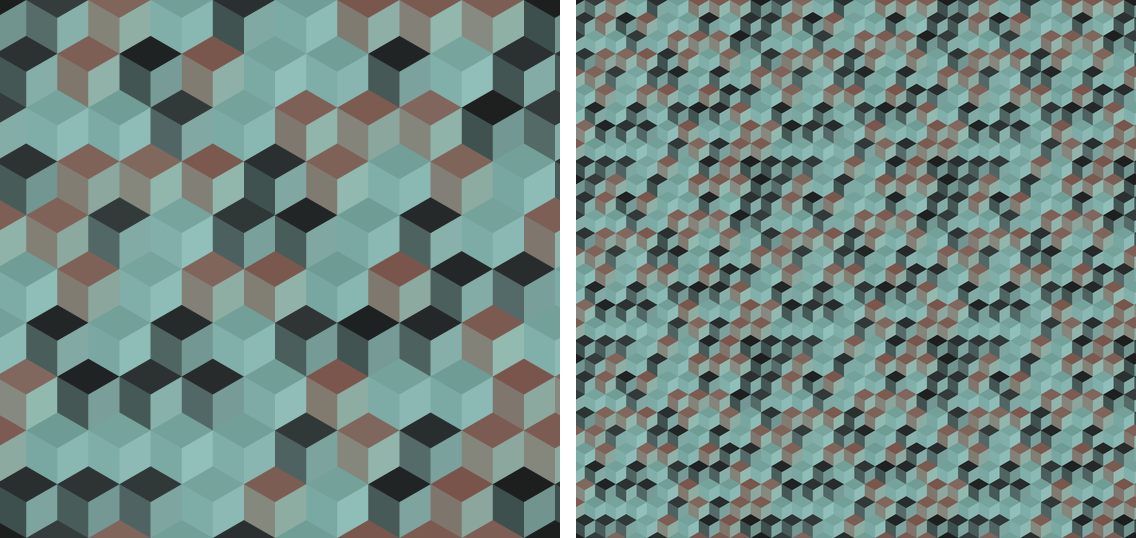
Left: one tile. Right: repeated 3 by 3.
Write a Shadertoy shader that draws this pattern.

```glsl
#define COLUMNS 9.0       // cubes across
#define ROWS 10.0         // cube rows down, even so that the stagger wraps
#define SHIFT 0.08        // sideways shift in cubes, keeps face edges off the canvas border
#define SHUFFLE_PRIME 89  // prime of form 3m + 2: cubing permutes its residues
#define DARK_END 32       // ranks below this are dark cubes
#define TEAL_END 60       // ranks from DARK_END to here are teal, the rest brown
#define VARIATION 1.05    // strength of the tone shift from face to face
#define SAMPLES 4         // antialiasing grid per pixel side

// Per material (dark, teal, brown): top, left and right face
const vec3 FACE_COLOR[9] = vec3[9](
    vec3(0.16, 0.18, 0.18), vec3(0.29, 0.37, 0.36), vec3(0.49, 0.64, 0.62),
    vec3(0.45, 0.63, 0.60), vec3(0.49, 0.67, 0.65), vec3(0.55, 0.73, 0.71),
    vec3(0.49, 0.37, 0.33), vec3(0.51, 0.50, 0.46), vec3(0.56, 0.69, 0.65));

// Largest tone shift of each material
const vec3 TONE_SPREAD[3] = vec3[3](
    vec3(0.045, 0.055, 0.055), vec3(0.018), vec3(0.015, 0.040, 0.040));

// Shuffled rank of a cube; cell indices wrap at the canvas edges
int cubeRank(float column, float row) {
    int n = int(mod(row, ROWS) + ROWS * mod(column, COLUMNS) + 0.5);
    return n * n * n % SHUFFLE_PRIME;
}

// Horizontal position measured in cubes, with odd rows shifted by half
float staggered(float x, float row) {
    return x - 0.5 * mod(row, 2.0);
}

vec3 faceColor(int rank, int face) {
    int material = rank < DARK_END ? 0 : rank < TEAL_END ? 1 : 2;
    float tone = 2.0 * fract(float(rank) * 0.618 * float(face + 1)) - 1.0;
    return FACE_COLOR[material * 3 + face] + VARIATION * tone * TONE_SPREAD[material];
}

// p.x counts cubes from the left, p.y counts rows from the top
vec3 cubePattern(vec2 p) {
    float y = p.y + 1.0 / 3.0;
    float row = floor(y);
    float x = staggered(p.x, row);
    float column = floor(x + 0.5);
    float depth = y - row;

    // Above the roof line lies the lower part of a cube in the previous row
    if (depth < abs(x - column) * 2.0 / 3.0) {
        row -= 1.0;
        depth += 1.0;
        x = staggered(p.x, row);
        column = floor(x + 0.5);
    }

    // The top rhombus ends where the two side faces begin
    float side = x - column;
    bool isTop = depth < (1.0 - abs(side)) * 2.0 / 3.0;
    int face = isTop ? 0 : side < 0.0 ? 1 : 2;
    return faceColor(cubeRank(column, row), face);
}

void mainImage(out vec4 fragColor, in vec2 fragCoord) {
    vec3 sum = vec3(0.0);
    for (int j = 0; j < SAMPLES; j++) {
        for (int i = 0; i < SAMPLES; i++) {
            vec2 offset = (vec2(i, j) + 0.5) / float(SAMPLES) - 0.5;
            vec2 uv = (fragCoord + offset) / iResolution.xy;
            vec2 cell = vec2(uv.x, 1.0 - uv.y) * vec2(COLUMNS, ROWS);
            sum += cubePattern(cell + vec2(SHIFT, 0.0));
        }
    }
    fragColor = vec4(sum / float(SAMPLES * SAMPLES), 1.0);
}
```
